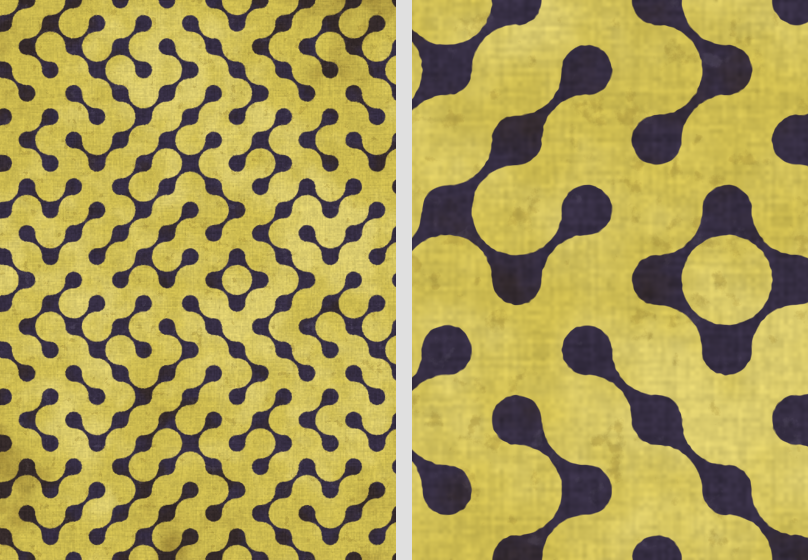
Left, the full canvas; right, a detail of the centre.
A Shadertoy shader for this pattern:

```glsl
// Worn Truchet print: gold discs and indigo dots alternate on a square lattice.
// Every dot picks one diagonal neighbour to bridge to, forming branching chains;
// layered value noise adds stains, woven grain and a dim border.
#define ROWS 24.0
#define PERIOD 12.0
#define SHIFT_X 0.156
#define DISC_RADIUS 0.645
#define SEED 7.0
#define WEAR 1.0
#define GOLD vec3(0.80, 0.73, 0.31)
#define PALE vec3(0.86, 0.80, 0.43)
#define STAIN vec3(0.60, 0.51, 0.20)
#define INDIGO vec3(0.21, 0.18, 0.26)
#define UMBER vec3(0.20, 0.16, 0.16)

float hash(vec2 p) {
    vec3 q = fract(vec3(p.xyx) * 0.1031);
    q += dot(q, q.yzx + 33.33);
    return fract((q.x + q.y) * q.z);
}

float noise(vec2 p) {
    vec2 i = floor(p), f = fract(p);
    f = f * f * (3.0 - 2.0 * f);
    return mix(mix(hash(i), hash(i + vec2(1, 0)), f.x),
               mix(hash(i + vec2(0, 1)), hash(i + 1.0), f.x), f.y);
}

float fbm(vec2 p) {
    float sum = 0.0, amp = 0.5;
    for (int i = 0; i < 5; i++) {
        sum += amp * noise(p);
        p = mat2(1.6, 1.2, -1.2, 1.6) * p + 17.3;
        amp *= 0.5;
    }
    return sum / 0.97;
}

// Diagonal along which a dot sends its bridge, repeating every PERIOD cells
vec2 bridgeDirection(vec2 dot_) {
    float k = floor(4.0 * hash(mod(dot_, PERIOD) * 3.17 + SEED));
    return vec2(k < 2.0 ? -1.0 : 1.0, mod(k, 2.0) < 0.5 ? -1.0 : 1.0);
}

// Signed distance to the indigo shape, negative inside, in cells
float chainDistance(vec2 p) {
    vec2 cell = floor(p), f = p - cell;
    bool odd = mod(cell.x + cell.y, 2.0) > 0.5;
    vec2 a = cell + (odd ? vec2(0) : vec2(1, 0));
    vec2 dir = odd ? vec2(1) : vec2(-1, 1);
    bool bridged = distance(bridgeDirection(a), dir) < 0.5
                || distance(bridgeDirection(a + dir), -dir) < 0.5;
    if (odd) f.x = 1.0 - f.x;
    float toDisc = min(length(f), length(f - 1.0));
    float toDot = min(length(f - vec2(1, 0)), length(f - vec2(0, 1)));
    return bridged ? DISC_RADIUS - toDisc : toDot - (1.0 - DISC_RADIUS);
}

void mainImage(out vec4 fragColor, in vec2 fragCoord) {
    vec2 uv = fragCoord / iResolution.xy;
    vec2 p = fragCoord / iResolution.y * ROWS;
    float pixel = ROWS / iResolution.y;

    // Stains, cloth threads and specks
    float cloud = fbm(p * 0.28 + 4.0);
    float blotch = fbm(p * 1.1 + 31.0);
    float weave = noise(p * vec2(2.0, 17.0)) + noise(p * vec2(17.0, 2.0)) - 1.0;
    float grain = noise(p * 15.0 + 50.0) - 0.5;
    float specks = smoothstep(0.66, 0.82, fbm(p * 3.5 + 90.0));
    float edge = smoothstep(0.25, 0.85, length((uv - vec2(0.52, 0.57)) * vec2(1.0, 1.15)));

    // Gold ground, palest near the middle
    float light = 0.42 - 0.65 * edge + 1.5 * (cloud - 0.5) + 0.9 * (blotch - 0.5);
    vec3 ground = mix(GOLD, PALE, smoothstep(0.05, 0.75, light));
    float dirt = smoothstep(0.0, -0.9, light) + 0.35 * specks;
    ground = mix(ground, STAIN, clamp(WEAR * dirt, 0.0, 0.8));
    ground *= 1.0 + WEAR * (0.07 * weave + 0.08 * grain);

    // Indigo ink, browned by the same stains
    float browned = smoothstep(0.35, -0.35, light + 0.5 * (blotch - 0.5));
    vec3 ink = mix(INDIGO, UMBER, browned);
    ink *= 1.0 + WEAR * (0.14 * weave + 0.16 * grain);
    ink += WEAR * 0.05 * specks;

    float d = chainDistance(p - vec2(SHIFT_X, 0.0));
    float cover = smoothstep(-pixel, pixel, d + 0.02 * grain);
    fragColor = vec4(mix(ink, ground, cover), 1.0);
}
```
